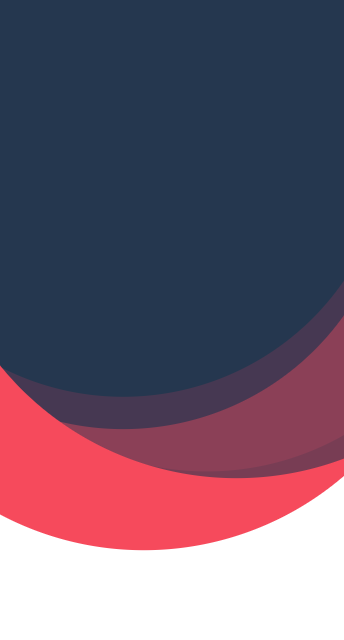
Write a Shadertoy shader that draws this background.

```glsl
// Overlapping flat discs: navy, plum and mauve crescents over a coral disc on white.

const vec3 WHITE = vec3(1.0);
const vec3 CORAL = vec3(0.965, 0.29, 0.36);
const vec3 DARK_MAUVE = vec3(0.47, 0.24, 0.33);
const vec3 MAUVE = vec3(0.545, 0.25, 0.34);
const vec3 PLUM = vec3(0.275, 0.22, 0.32);
const vec3 NAVY = vec3(0.147, 0.216, 0.308);

// Anti-aliased coverage of a disc; all lengths are in canvas widths.
float discMask(vec2 p, vec2 center, float radius, float pixel) {
    float dist = length(p - center) - radius;
    return clamp(0.5 - dist / pixel, 0.0, 1.0);
}

vec3 paintDisc(vec3 base, vec3 color, vec2 p, vec2 center, float radius, float pixel) {
    return mix(base, color, discMask(p, center, radius, pixel));
}

void mainImage(out vec4 fragColor, in vec2 fragCoord) {
    float pixel = 1.0 / iResolution.x;
    vec2 p = fragCoord * pixel;

    // Coral disc on the white page
    vec3 page = paintDisc(WHITE, CORAL, p, vec2(0.418, 1.153), 0.892, pixel);

    // Nested dark discs, from the outermost crescent inward
    vec3 layers = DARK_MAUVE;
    layers = paintDisc(layers, MAUVE, p, vec2(0.601, 1.295), 0.805, pixel);
    layers = paintDisc(layers, PLUM, p, vec2(0.358, 1.401), 0.788, pixel);
    layers = paintDisc(layers, NAVY, p, vec2(0.358, 1.486), 0.779, pixel);

    // A shared disc clips every dark layer
    float clipMask = discMask(p, vec2(0.6875, 1.355), 0.8846, pixel);
    fragColor = vec4(mix(page, layers, clipMask), 1.0);
}
```
